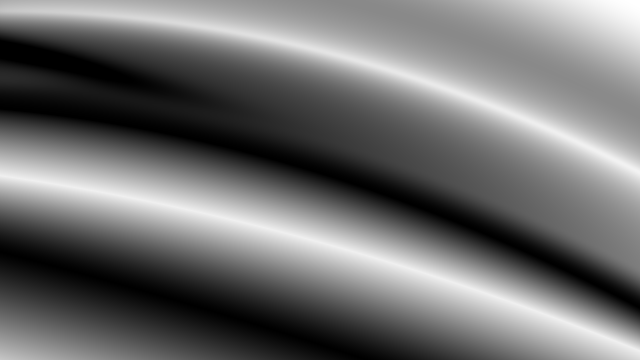
This background is drawn by a Shadertoy shader. Its source:

```glsl
// Curves: depth below the top edge = x + y*u + z*u*u, in canvas heights
const vec3 UPPER_RIDGE = vec3(0.030, -0.005, 0.454);
const vec3 DARK_CREASE = vec3(0.303, 0.162, 0.391);
const vec3 LOWER_RIDGE = vec3(0.488, 0.254, 0.233);
const vec3 LOWER_CREASE = vec3(0.700, 0.460, 0.110);
const vec3 LEFT_SHADOW = vec3(0.130, 0.400, 0.200);

const vec3 BASIN_TONE = vec3(0.07, 0.10, 0.30);
const float SKY_TONE = 0.50;
const float LOWER_PEAK = 0.94;
const float RIDGE_SOFTNESS = 0.006;
const float SKY_FALLOFF = 0.060;
const vec2 BASIN_FALLOFF = vec2(0.048, 0.085);
const float SHADOW_WIDTH = 0.040;
const float SHADOW_REACH = 0.28;

float curve(vec3 k, float u) {
    return k.x + u * (k.y + u * k.z);
}

float bell(float x) {
    return exp(-x * x);
}

// Exponential falloff with a rounded crest
float crest(float d, float width) {
    float rounded = sqrt(d * d + RIDGE_SOFTNESS * RIDGE_SOFTNESS) - RIDGE_SOFTNESS;
    return exp(-rounded / width);
}

// Grey slope above the upper ridge, with the bright corner
float skyTone(float d, float peak) {
    float corner = 0.5 * smoothstep(0.14, 0.47, d);
    return SKY_TONE + (peak - SKY_TONE) * crest(d, SKY_FALLOFF) + corner;
}

// Dark basin between the upper ridge and the crease
float basinTone(float u, float depth, float ridge, float crease, float peak) {
    float t = (depth - ridge) / (crease - ridge);
    float base = curve(BASIN_TONE, u);
    float width = mix(BASIN_FALLOFF.x, BASIN_FALLOFF.y, u);
    float tone = base + (peak - base) * crest(depth - ridge, width);

    float shadowOffset = depth - curve(LEFT_SHADOW, u);
    tone -= 0.25 * bell(shadowOffset / SHADOW_WIDTH) * bell(u / SHADOW_REACH);
    tone += 0.08 * bell(u / 0.13) * bell((depth - 0.215) / 0.04);
    return max(tone, 0.0) * smoothstep(0.0, 0.30, 1.0 - t);
}

void mainImage(out vec4 fragColor, in vec2 fragCoord) {
    vec2 uv = fragCoord / iResolution.xy;
    float u = uv.x;
    float depth = 1.0 - uv.y;

    float upper = curve(UPPER_RIDGE, u);
    float crease = curve(DARK_CREASE, u);
    float lower = curve(LOWER_RIDGE, u);
    float lowerCrease = curve(LOWER_CREASE, u);
    float upperPeak = mix(0.75, 0.95, sqrt(u));

    // Choose the band, then shade across it
    float tone;
    if (depth < upper) {
        tone = skyTone(upper - depth, upperPeak);
    } else if (depth < crease) {
        tone = basinTone(u, depth, upper, crease, upperPeak);
    } else if (depth < lower) {
        float rise = (depth - crease) / (lower - crease);
        tone = LOWER_PEAK * pow(rise, mix(0.85, 1.15, u));
    } else if (depth < lowerCrease) {
        float fall = (lowerCrease - depth) / (lowerCrease - lower);
        tone = LOWER_PEAK * pow(fall, mix(1.5, 1.1, u));
    } else {
        tone = 0.78 * pow((depth - lowerCrease) / 0.30, 1.2);
    }

    fragColor = vec4(vec3(clamp(tone, 0.0, 1.0)), 1.0);
}
```
